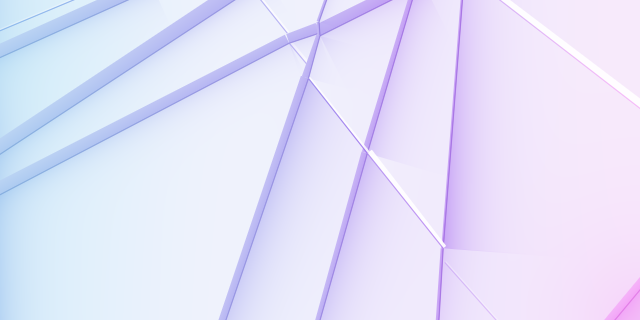
Write a Shadertoy shader that draws this background.

```glsl
// Pale overlapping panels with bevelled edges and soft shadows, blue to pink.
#define SKY    vec3(0.87, 0.94, 0.985)
#define PEARL  vec3(0.94, 0.95, 0.99)
#define LILAC  vec3(0.945, 0.925, 0.99)
#define ROSE   vec3(0.97, 0.92, 0.985)
#define BLUE   vec3(0.48, 0.67, 0.91)
#define INDIGO vec3(0.54, 0.53, 0.92)
#define VIOLET vec3(0.62, 0.36, 0.93)
#define PINK   vec3(0.93, 0.43, 0.95)
#define BEVEL_LIGHT 0.38
#define LINE_WIDTH  0.0035

// Four colours blended from left to right
vec3 ramp(float x, vec3 a, vec3 b, vec3 c, vec3 d) {
    vec3 col = mix(a, b, smoothstep(0.0, 0.75, x));
    col = mix(col, c, smoothstep(0.75, 1.4, x));
    return mix(col, d, smoothstep(1.4, 2.0, x));
}

vec3 shadeColour(float x) { return ramp(x, BLUE, INDIGO, VIOLET, PINK); }

float pixel() { return 1.0 / iResolution.y; }

// Antialiased step, one inside when d is positive
float cover(float d) { return clamp(d / pixel() + 0.5, 0.0, 1.0); }

// x: position along a to b, from 0 to 1; y: signed distance to its left
vec2 edgeSpace(vec2 p, vec2 a, vec2 b) {
    vec2 ab = b - a, ap = p - a;
    float len = length(ab);
    return vec2(dot(ap, ab) / (len * len), (ab.x * ap.y - ab.y * ap.x) / len);
}

float within(float t, float len) {
    return cover(t * len) * cover((1.0 - t) * len);
}

float stroke(float d, float width) {
    return 1.0 - smoothstep(0.0, max(width, 1.2 * pixel()), abs(d));
}

// Bevel right of the edge a to b, dark foot line, shadow on the left.
// Pairs of width and glow run from a to b.
void ridge(inout vec3 col, vec2 p, vec2 a, vec2 b, vec2 width,
           vec2 glow, float spread, float mask) {
    vec2 e = edgeSpace(p, a, b);
    float inside = within(e.x, length(b - a));
    float t = clamp(e.x, 0.0, 1.0);
    vec3 shade = shadeColour(p.x);

    float fall = exp(-max(e.y, 0.0) / spread);
    col = mix(col, shade, fall * mix(glow.x, glow.y, t) * cover(e.y) * inside * mask);

    float w = mix(width.x, width.y, t);
    float face = cover(-e.y) * cover(e.y + w) * inside;
    float lit = BEVEL_LIGHT + 0.10 * clamp(-e.y / w, 0.0, 1.0);
    col = mix(col, mix(shade, vec3(1.0), lit), face);
    col = mix(col, shade * 0.92, 0.65 * stroke(e.y, LINE_WIDTH) * inside);
}

// Bright strip left of the edge a to b with a thin line at its foot
void crease(inout vec3 col, vec2 p, vec2 a, vec2 b, vec2 width,
            float light, float dark) {
    vec2 e = edgeSpace(p, a, b);
    float inside = within(e.x, length(b - a));
    float w = mix(width.x, width.y, clamp(e.x, 0.0, 1.0));
    col = mix(col, vec3(1.0, 0.995, 1.0), light * cover(e.y) * cover(w - e.y) * inside);
    col = mix(col, shadeColour(p.x), dark * stroke(e.y, LINE_WIDTH) * inside);
}

void mainImage(out vec4 fragColor, in vec2 fragCoord) {
    vec2 p = fragCoord / iResolution.xy * vec2(2.0, 1.0);

    // Panel surface, cooler at the left border and warmer in the right corner
    vec3 col = ramp(p.x, SKY, PEARL, LILAC, ROSE);
    col = mix(col, BLUE, 0.40 * exp(-p.x / 0.075) * (1.0 - 0.35 * p.y));
    col = mix(col, vec3(0.80, 0.94, 0.97), 0.5 * exp(-length(p - vec2(0.0, 0.8)) / 0.25));
    col = mix(col, PINK, 0.22 * exp(-length(p - vec2(2.0, 0.0)) / 0.22));

    // Joints where the edges meet
    vec2 knot = vec2(1.0, 0.888), elbow = vec2(0.964, 0.755);
    vec2 cross1 = vec2(1.148, 0.521), cross2 = vec2(1.385, 0.224);
    vec2 corner = vec2(0.904, 0.865);
    float below = cover(-edgeSpace(p, elbow, cross2).y);

    // Shallow ridges at the upper left
    crease(col, p, vec2(-0.10, 0.862), vec2(0.33, 1.042), vec2(0.006), 0.3, 0.75);
    ridge(col, p, vec2(0.48, 1.036), vec2(-0.10, 0.775), vec2(0.040), vec2(0.25), 0.035, 1.0);
    ridge(col, p, vec2(0.834, 1.066), vec2(-0.10, 0.452), vec2(0.047, 0.041), vec2(0.25), 0.035, 1.0);
    crease(col, p, vec2(0.735, 1.10), vec2(0.898, 0.896), vec2(0.008), 0.7, 0.55);
    crease(col, p, corner, vec2(0.961, 0.797), vec2(0.010), 0.7, 0.5);
    ridge(col, p, corner, vec2(-0.10, 0.339), vec2(0.030, 0.041), vec2(0.18, 0.28), 0.040, 1.0);
    ridge(col, p, vec2(0.997, 0.896), corner, vec2(0.034, 0.030), vec2(0.18), 0.030, 1.0);
    ridge(col, p, vec2(1.324, 1.050), knot, vec2(0.035, 0.037), vec2(0.20), 0.050, 1.0);

    // Steep ridges, each split where the diagonal crosses it
    ridge(col, p, vec2(1.056, 1.10), vec2(0.997, 0.932), vec2(0.008), vec2(0.15), 0.025, 1.0);
    ridge(col, p, vec2(0.997, 0.932), knot, vec2(0.008), vec2(0.10), 0.020, 1.0);
    ridge(col, p, knot, elbow, vec2(0.012, 0.022), vec2(0.12), 0.040, 1.0);
    ridge(col, p, elbow, vec2(0.672, -0.10), vec2(0.025, 0.022), vec2(0.42, 0.32), 0.085, below);
    ridge(col, p, vec2(1.318, 1.10), cross1, vec2(0.013, 0.018), vec2(0.22, 0.32), 0.060, 1.0);
    ridge(col, p, cross1, vec2(0.972, -0.10), vec2(0.019, 0.014), vec2(0.38, 0.28), 0.075, below);
    ridge(col, p, vec2(1.453, 1.10), cross2, vec2(0.006), vec2(0.20, 0.50), 0.085, 1.0);
    ridge(col, p, cross2, vec2(1.366, -0.10), vec2(0.008, 0.011), vec2(0.22, 0.14), 0.070, 1.0);

    // Lit diagonals
    crease(col, p, elbow, cross1, vec2(0.007, 0.009), 0.85, 0.8);
    crease(col, p, cross1, cross2, vec2(0.018, 0.012), 0.95, 0.6);
    crease(col, p, vec2(1.39, 0.18), vec2(1.639, -0.10), vec2(0.006), 0.3, 0.3);
    crease(col, p, vec2(1.46, 1.079), vec2(2.10, 0.584), vec2(0.018, 0.026), 0.95, 0.4);

    // Pink ridge in the lower right corner
    ridge(col, p, vec2(2.05, 0.154), vec2(1.88, -0.05), vec2(0.026), vec2(0.45), 0.080, 1.0);

    fragColor = vec4(col, 1.0);
}
```
